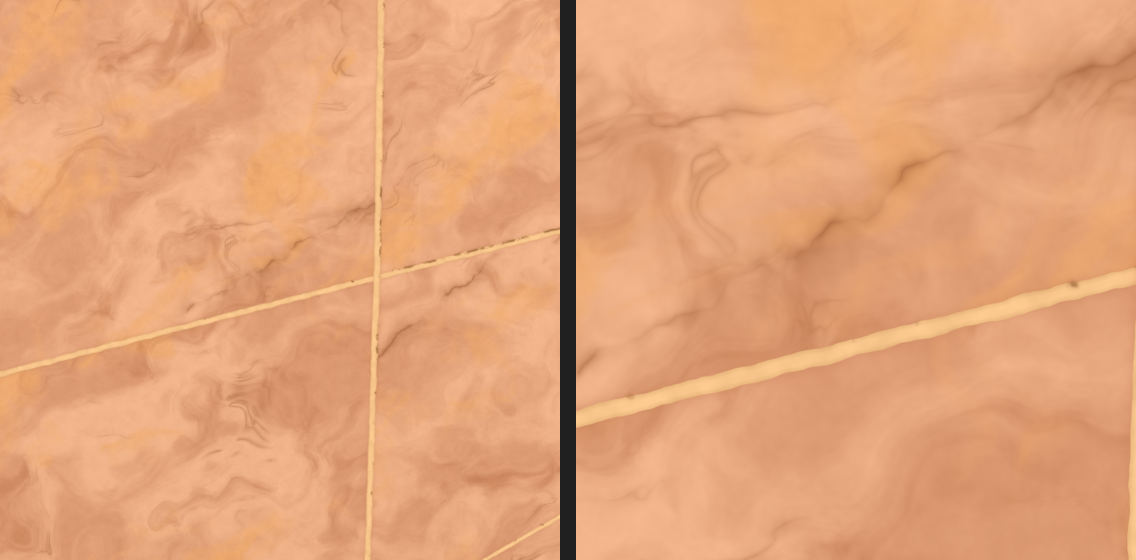
Left: the whole. Right: its middle third, enlarged.
Write a Shadertoy shader that draws this texture.

```glsl
// Warm peach marble tiles seen at a slant, parted by pale, slightly worn grout.
// Three joints split the canvas into tiles; each tile shifts the domain of the
// gradient noise that builds its clouds, ochre patches, stains and diagonal veins.

const vec3 TAN   = vec3(0.865, 0.605, 0.450);
const vec3 LIGHT = vec3(0.950, 0.710, 0.550);
const vec3 OCHRE = vec3(0.945, 0.675, 0.415);
const vec3 BROWN = vec3(0.740, 0.455, 0.290);
const vec3 VEIN  = vec3(0.630, 0.370, 0.220);
const vec3 GROUT = vec3(0.975, 0.775, 0.550);
const vec3 GRIME = vec3(0.580, 0.360, 0.180);

vec2 gradientAt(vec2 cell) {
    float h = fract(sin(dot(cell, vec2(127.1, 311.7))) * 43758.5);
    return vec2(cos(h * 6.2832), sin(h * 6.2832));
}

float gradientNoise(vec2 p) {
    vec2 i = floor(p), f = fract(p);
    vec2 u = f * f * f * (f * (f * 6.0 - 15.0) + 10.0);
    vec2 e = vec2(1.0, 0.0);
    float low  = mix(dot(gradientAt(i), f), dot(gradientAt(i + e.xy), f - e.xy), u.x);
    float high = mix(dot(gradientAt(i + e.yx), f - e.yx), dot(gradientAt(i + e.xx), f - e.xx), u.x);
    return mix(low, high, u.y);
}

float fbm(vec2 p, int octaves) {
    float sum = 0.0, amplitude = 1.0;
    for (int i = 0; i < octaves; i++) {
        sum += amplitude * gradientNoise(p);
        p = mat2(0.8, 0.6, -0.6, 0.8) * p * 2.03 + 7.3;
        amplitude *= 0.55;
    }
    return sum;
}

vec2 rotate(vec2 p, float angle) {
    float c = cos(angle), s = sin(angle);
    return vec2(c * p.x + s * p.y, c * p.y - s * p.x);
}

// Soft elliptical patch lying along the grain of the stone
float patchMask(vec2 p, vec2 center, vec2 radius) {
    vec2 q = rotate(p - center, 0.6) / radius;
    return exp(-dot(q, q));
}

// Crack from a to b, with uneven width and strength
float crack(vec2 p, vec2 a, vec2 b, float width) {
    p += 0.018 * vec2(fbm(p * 13.0, 4), fbm(p * 13.0 + 40.0, 4));
    vec2 ab = b - a;
    float t = clamp(dot(p - a, ab) / dot(ab, ab), 0.0, 1.0);
    float d = length(p - a - ab * t);
    float fade = smoothstep(-0.5, 0.4, fbm(p * 17.0 + 9.0, 3));
    return fade * (0.6 * exp(-d / width) + 0.4 * exp(-d / (width * 5.0)));
}

vec3 marble(vec2 p, vec2 shift) {
    vec2 q = p + shift;
    vec2 grain = rotate(q, 0.62) * vec2(0.6, 1.35);
    vec2 warp = 0.12 * vec2(fbm(q * 5.0, 3), fbm(q * 5.0 + 21.0, 3));

    // Clouds and ochre patches
    float cloud = fbm((grain + warp) * 6.0, 6);
    vec3 color = mix(TAN, LIGHT, smoothstep(-0.55, 0.5, cloud));
    float ochre = fbm((grain - warp) * 4.5 + 13.0, 5)
        + 0.45 * patchMask(p, vec2(0.27, 0.80), vec2(0.16, 0.08))
        + 0.50 * patchMask(p, vec2(0.94, 0.85), vec2(0.08, 0.05));
    color = mix(color, OCHRE, 0.75 * smoothstep(0.0, 0.65, ochre));

    // Ragged brown stains
    float stain = fbm((grain + warp * 1.5) * 7.0 + 31.0, 6)
        + 0.55 * patchMask(p, vec2(0.39, 0.25), vec2(0.11, 0.07))
        + 0.45 * patchMask(p, vec2(0.35, 0.93), vec2(0.13, 0.05))
        + 0.45 * patchMask(p, vec2(0.87, 0.19), vec2(0.12, 0.06))
        + 0.30 * patchMask(p, vec2(0.40, 0.63), vec2(0.16, 0.05));
    color = mix(color, BROWN, 0.55 * smoothstep(0.1, 0.95, stain));

    // Thin veins where the noise crosses zero, broken into stretches
    float ridge = abs(fbm((grain + warp) * vec2(4.0, 5.0) + 57.0, 5));
    float stretch = smoothstep(0.05, 0.55, fbm(q * 6.0 + 83.0, 3));
    color = mix(color, VEIN, 0.40 * stretch * exp(-ridge * 22.0));

    // Fine mottling
    return color + 0.018 * fbm(q * 45.0, 3) + 0.008 * gradientNoise(q * 190.0);
}

// Lays a grout joint over the stone; d is the signed distance to its middle
vec3 addJoint(vec3 color, vec2 p, float d, float halfWidth, float wear, float pixel) {
    d += 0.0018 * fbm(p * 38.0, 3);
    float band = 1.0 - smoothstep(halfWidth - pixel, halfWidth + pixel, abs(d));
    vec3 filler = GROUT + 0.035 * fbm(p * 55.0, 3) - 0.05 * smoothstep(0.3, 1.0, abs(d) / halfWidth);
    color = mix(color, BROWN, 0.22 * exp(-max(abs(d) - halfWidth, 0.0) / 0.003));
    color = mix(color, filler, band);
    float edge = exp(-pow((d - halfWidth * 0.8) / 0.0022, 2.0));
    float specks = smoothstep(0.05, 0.55, fbm(p * 42.0 + 5.0, 4) + wear);
    return mix(color, GRIME, 0.7 * edge * specks);
}

void mainImage(out vec4 fragColor, in vec2 fragCoord) {
    vec2 p = fragCoord / iResolution.xy;
    float pixel = 1.0 / min(iResolution.x, iResolution.y);

    // Signed distances to the upright, slanted and corner joints
    float upright = p.x - 0.673 - (p.y - 0.506) * (p.y > 0.506 ? 0.016 : 0.033);
    float slanted = (p.y - 0.332 - 0.256 * p.x) * 0.969;
    float corner = (p.y - 0.58 * (p.x - 0.866)) * 0.865;

    vec2 shift = vec2(step(0.0, upright), step(0.0, slanted)) * vec2(3.7, 5.3) + step(corner, 0.0) * 9.1;
    vec3 color = marble(p, shift) + 0.025 * (p.y - 0.45);

    // Main cracks of the upper left and lower right tiles
    float upperCrack = crack(p, vec2(0.34, 0.45), vec2(0.68, 0.65), 0.0035) * step(0.0, slanted) * step(upright, 0.0);
    float lowerCrack = crack(p, vec2(0.67, 0.36), vec2(0.88, 0.54), 0.0030) * step(slanted, 0.0) * step(0.0, upright);
    color = mix(color, VEIN, 0.75 * max(upperCrack, lowerCrack));

    color = addJoint(color, p, corner, 0.0035, -0.3, pixel);
    color = addJoint(color, p, slanted, 0.0052, mix(-0.4, 0.3, smoothstep(0.5, 0.85, p.x)), pixel);
    color = addJoint(color, p, upright, mix(0.0052, 0.0066, p.y), -0.1, pixel);
    fragColor = vec4(clamp(color, 0.0, 1.0), 1.0);
}
```
